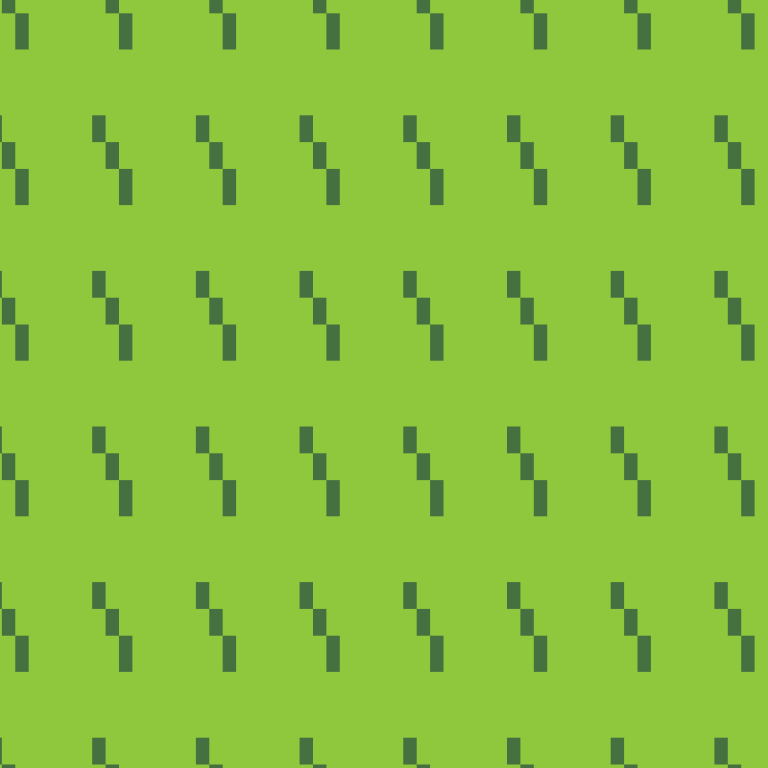
A WebGL 1 fragment shader for this pattern:

```glsl
precision mediump float;
// Flat green ground with a regular grid of stepped dark dashes.
// Each dash is three upright blocks going down to the right, the last one
// longer; the canvas is folded into cells and the blocks are box-filtered.

uniform vec2 u_resolution;

const vec3 GROUND_GREEN = vec3(0.56, 0.78, 0.24);
const vec3 DASH_GREEN = vec3(0.27, 0.44, 0.25);

const vec2 CELL_SIZE = vec2(0.13503, 0.2026);
const vec2 FIRST_CENTER = vec2(0.1462, 0.7914);
const vec2 STEP_SIZE = vec2(0.01745, 0.0349);
const float LAST_HEIGHT = 0.0471;

// Offset from the centre of the nearest cell.
vec2 foldToCell(vec2 p, vec2 center, vec2 size) {
  return mod(p - center + 0.5 * size, size) - 0.5 * size;
}

// Share of a pixel covered by an axis-aligned box.
float boxCoverage(vec2 p, vec2 center, vec2 size, float pixel) {
  vec2 edge = abs(p - center) - 0.5 * size;
  vec2 cover = clamp(0.5 - edge / pixel, 0.0, 1.0);
  return cover.x * cover.y;
}

// Three blocks touching at their corners, centred on the origin.
float steppedDash(vec2 p, vec2 stepSize, float lastHeight, float pixel) {
  vec2 corner = vec2(-1.5 * stepSize.x, stepSize.y + 0.5 * lastHeight);
  float cover = 0.0;
  for (int i = 0; i < 3; i++) {
    vec2 size = vec2(stepSize.x, i == 2 ? lastHeight : stepSize.y);
    vec2 diagonal = vec2(size.x, -size.y);
    cover += boxCoverage(p, corner + 0.5 * diagonal, size, pixel);
    corner += diagonal;
  }
  return min(cover, 1.0);
}

void main() {
  vec2 p = gl_FragCoord.xy / u_resolution;
  float pixel = 1.0 / min(u_resolution.x, u_resolution.y);

  vec2 local = foldToCell(p, FIRST_CENTER, CELL_SIZE);
  float dash = steppedDash(local, STEP_SIZE, LAST_HEIGHT, pixel);

  gl_FragColor = vec4(mix(GROUND_GREEN, DASH_GREEN, dash), 1.0);
}
```
